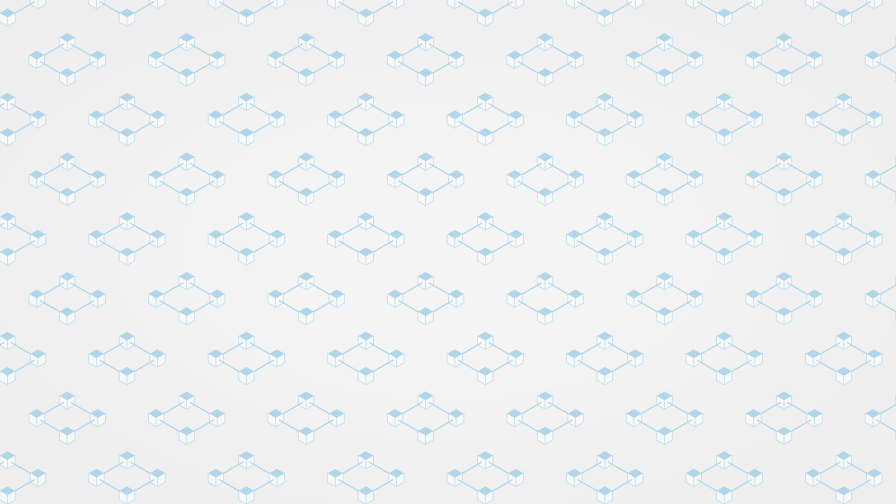
A Shadertoy shader for this pattern:

```glsl
// Staggered lattice of isometric cube networks on a pale, softly vignetted ground.
// Each cell holds four cubes at the corners of a rhombus, joined by thin links;
// all lengths are fractions of the lattice pitch, with box-filtered edges.

const float PITCH       = 2.0 / 15.0;          // lattice pitch / canvas width
const vec2  ORIGIN      = vec2(-0.6875, 0.111); // one cell centre, from mid-canvas
const float ARM         = 0.295;               // distance between linked cubes
const float CUBE        = 0.0745;              // cube edge length
const float LINK_WIDTH  = 0.0105;
const float EDGE_WIDTH  = 0.0070;
const float EDGE_ALPHA  = 0.75;
const vec2  ISO         = vec2(0.8660254, 0.5); // isometric axis direction

const vec3 BLUE         = vec3(0.695, 0.840, 0.912);
const vec3 FACE         = vec3(0.968, 0.972, 0.974);
const vec3 GROUND_MID   = vec3(0.958);
const vec3 GROUND_EDGE  = vec3(0.934);

float segment(vec2 p, vec2 a, vec2 b) {
    vec2 ab = b - a;
    return length(p - a - ab * clamp(dot(p - a, ab) / dot(ab, ab), 0.0, 1.0));
}

// Coverage of a filled shape from its signed distance.
float fillMask(float d, float px) {
    return clamp(0.5 - d / px, 0.0, 1.0);
}

// Coverage of a stroke, accurate even when thinner than a pixel.
float strokeMask(float d, float width, float px) {
    return fillMask(d - 0.5 * width, px) - fillMask(d + 0.5 * width, px);
}

float hexagon(vec2 p) {
    p = abs(p);
    return max(p.x, dot(p, ISO.yx)) - ISO.x * CUBE;
}

float cubeTop(vec2 p) {
    return dot(abs(p - vec2(0.0, 0.5 * CUBE)), ISO.yx) - 0.5 * ISO.x * CUBE;
}

// Distance to the visible edges below the top face.
float cubeEdges(vec2 p) {
    p.x = abs(p.x);
    vec2 upper = ISO * CUBE;
    vec2 lower = vec2(upper.x, -upper.y);
    vec2 foot = vec2(0.0, -CUBE);
    float d = segment(p, vec2(0.0), foot);
    d = min(d, segment(p, upper, lower));
    return min(d, segment(p, lower, foot));
}

// A link leaves the front face of the rear cube and stops at the front cube.
float link(vec2 p, vec2 rear, vec2 front) {
    vec2 dir = normalize(front - rear);
    return segment(p, rear + dir * 0.5 * CUBE, front - dir * CUBE);
}

vec3 drawNetwork(vec3 color, vec2 p, float px) {
    p.x = abs(p.x);
    vec2 side = vec2(ISO.x * ARM, 0.0);
    vec2 back = vec2(0.0, ISO.y * ARM);

    float body = 1e3, top = 1e3, edges = 1e3;
    for (int i = -1; i <= 1; i++) {
        vec2 q = p - (i == 0 ? side : back * float(i));
        body = min(body, hexagon(q));
        top = min(top, cubeTop(q));
        edges = min(edges, cubeEdges(q));
    }
    float links = min(link(p, back, side), link(p, side, -back));

    color = mix(color, FACE, fillMask(body, px));
    color = mix(color, BLUE, EDGE_ALPHA * strokeMask(edges, EDGE_WIDTH, px));
    color = mix(color, BLUE, strokeMask(links, LINK_WIDTH, px));
    return mix(color, BLUE, fillMask(top, px));
}

void mainImage(out vec4 fragColor, in vec2 fragCoord) {
    float px = 1.0 / (iResolution.x * PITCH);
    vec2 centred = fragCoord - 0.5 * iResolution.xy;

    // Soft radial shading of the ground
    float radius = length(centred / iResolution.xy) * 1.414;
    vec3 color = mix(GROUND_MID, GROUND_EDGE, smoothstep(0.1, 1.0, radius));

    // Rows half a pitch apart, each shifted by half a pitch
    vec2 cell = centred * px - ORIGIN;
    float row = floor(cell.y * 2.0 + 0.5);
    cell -= 0.5 * row;
    cell.x -= floor(cell.x + 0.5);

    fragColor = vec4(drawNetwork(color, cell, px), 1.0);
}
```
